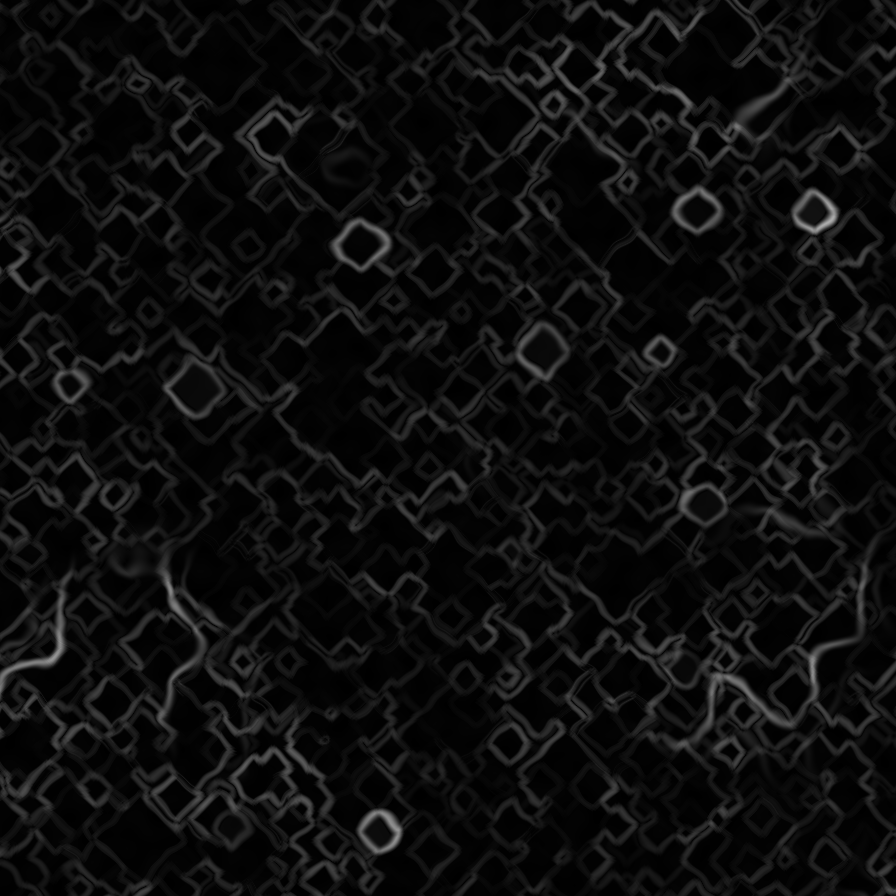
Reproduce this texture procedurally as a Shadertoy shader.

```glsl
// Faint glowing outlines of overlapping diamonds on black, with a few bright
// rings and filaments. A stepped height field is built from scattered diamonds,
// blobs and noise contours; its gradient magnitude is drawn as grey light.

const float FINE_CELLS   = 29.0;   // small diamonds across the canvas
const float COARSE_CELLS = 17.0;   // large diamonds across the canvas
const float DIAMOND_SOFT = 0.0026; // edge softness
const float MIN_HEIGHT   = 0.03;   // range of diamond heights
const float HEIGHT_RANGE = 0.25;
const float BLOB_CELLS   = 6.0;    // grid of the rare bright rings
const float BLOB_CHANCE  = 0.24;
const float BLOB_HEIGHT  = 1.05;
const float BLOB_SOFT    = 0.006;
const float FILAMENT_FREQ   = 3.2;
const float FILAMENT_HEIGHT = 0.62;
const float FILAMENT_SOFT   = 0.02;
const float FILAMENT_GAP    = 0.13; // noise step between parallel filaments
const float WOBBLE       = 0.006;  // irregularity of the outlines
const float WOBBLE_FREQ  = 40.0;
const float LINE_RADIUS  = 0.0042; // half width of the lines
const float HAZE         = 0.014;
const int   TAPS         = 8;
const float TAU          = 6.2831853;

vec3 hash3(vec2 p) {
    vec3 q = fract(p.xyx * vec3(0.1031, 0.1030, 0.0973));
    q += dot(q, q.yxz + 33.33);
    return fract((q.xxy + q.yzz) * q.zyx);
}

float cornerSlope(vec2 corner, vec2 offset) {
    float angle = TAU * hash3(corner + 217.0).x;
    return dot(vec2(cos(angle), sin(angle)), offset);
}

float gradientNoise(vec2 p) {
    vec2 i = floor(p), f = p - i;
    vec2 u = f * f * f * (f * (f * 6.0 - 15.0) + 10.0);
    vec2 e = vec2(1.0, 0.0);
    float lower = mix(cornerSlope(i, f), cornerSlope(i + e.xy, f - e.xy), u.x);
    float upper = mix(cornerSlope(i + e.yx, f - e.yx), cornerSlope(i + e.xx, f - e.xx), u.x);
    return mix(lower, upper, u.y);
}

// Highest of the scattered diamonds covering p
float diamondField(vec2 p, float cells, float seed) {
    p *= cells;
    vec2 home = floor(p);
    float soft = DIAMOND_SOFT * cells;
    float height = 0.0;
    for (int y = -1; y <= 1; y++)
    for (int x = -1; x <= 1; x++) {
        vec2 cell = home + vec2(x, y);
        vec3 rnd = hash3(cell + seed);
        vec2 d = abs(p - cell - rnd.xy);
        float radius = mix(0.32, 0.92, fract(rnd.z * 61.0));
        float cover = smoothstep(-soft, soft, radius - d.x - d.y);
        height = max(height, cover * (MIN_HEIGHT + HEIGHT_RANGE * rnd.z));
    }
    return height;
}

// Rare tall blobs, between a diamond and a disc in shape
float blobField(vec2 p) {
    vec2 home = floor(p * BLOB_CELLS);
    vec3 rnd = hash3(home + 71.0);
    vec3 look = hash3(home + 139.0);
    vec2 d = p - (home + mix(vec2(0.25), vec2(0.75), rnd.xy)) / BLOB_CELLS;
    float dist = mix(length(d), (abs(d.x) + abs(d.y)) * 0.8, 0.6);
    float radius = mix(0.014, 0.028, look.x);
    float light = 0.8 + 18.0 * dot(d, look.yz - 0.5);
    float height = BLOB_HEIGHT * mix(0.4, 1.0, look.y) * light;
    return step(rnd.z, BLOB_CHANCE) * height * smoothstep(-BLOB_SOFT, BLOB_SOFT, radius - dist);
}

// Ledges along two neighbouring contours of rough noise
float filamentField(vec2 p) {
    float level = gradientNoise(p * FILAMENT_FREQ + 5.3) + 0.22 * gradientNoise(p * 13.0);
    float main = smoothstep(-FILAMENT_SOFT, FILAMENT_SOFT, level);
    float side = smoothstep(-FILAMENT_SOFT, FILAMENT_SOFT, level - FILAMENT_GAP);
    return main + 0.45 * side;
}

float heightField(vec2 p, float contrast, float filament) {
    float fine = diamondField(p, FINE_CELLS, 11.0);
    float coarse = diamondField(p, COARSE_CELLS, 53.0) * 0.85;
    float height = max(max(fine, coarse) * contrast, blobField(p));
    return height + filament * filamentField(p);
}

void mainImage(out vec4 fragColor, in vec2 fragCoord) {
    vec2 uv = fragCoord / iResolution.y;

    // Slightly uneven outlines
    vec2 q = uv * WOBBLE_FREQ;
    vec2 p = uv + WOBBLE * vec2(gradientNoise(q), gradientNoise(q + 91.0));

    // Broad changes of strength
    float emphasis = smoothstep(0.06, 0.42, gradientNoise(uv * 3.0 + 23.7));
    float contrast = 0.9 + 0.9 * gradientNoise(uv * 4.0 + 47.0) + 0.6 * emphasis;
    float filament = FILAMENT_HEIGHT * emphasis;

    // Gradient from a ring of samples
    vec2 slope = vec2(0.0);
    for (int i = 0; i < TAPS; i++) {
        float angle = TAU * (float(i) + 0.5) / float(TAPS);
        vec2 dir = vec2(cos(angle), sin(angle));
        slope += dir * heightField(p + LINE_RADIUS * dir, contrast, filament);
    }
    float glow = length(slope) * 3.0 / float(TAPS);

    // Faint haze between the lines
    glow += HAZE * (0.5 + gradientNoise(uv * 40.0 + 7.0));
    fragColor = vec4(vec3(clamp(glow, 0.0, 1.0)), 1.0);
}
```
